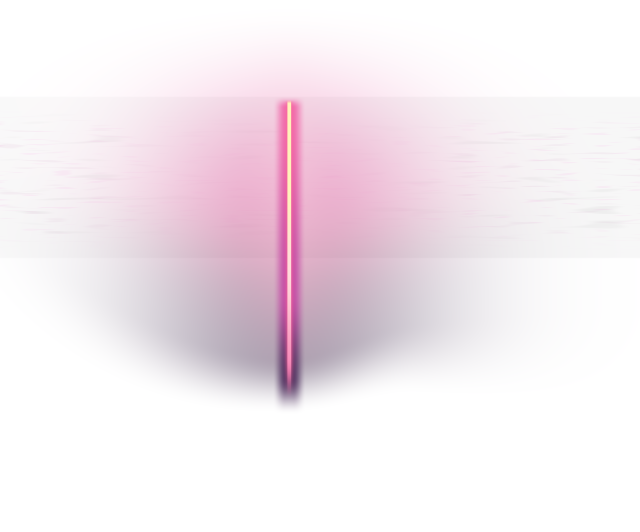
Reproduce this background procedurally as a Shadertoy shader.

```glsl
// A thin neon beam in a pink and mauve haze, over a pale band with faint streaks.

vec2 randomGradient(vec2 cell) {
    float angle = 6.2832 * fract(sin(dot(cell, vec2(127.1, 311.7))) * 43758.5);
    return vec2(cos(angle), sin(angle));
}

float gradientNoise(vec2 p) {
    vec2 cell = floor(p), f = fract(p);
    vec2 blend = f * f * f * (f * (f * 6.0 - 15.0) + 10.0);
    vec2 e = vec2(0.0, 1.0);
    float a = dot(randomGradient(cell), f);
    float b = dot(randomGradient(cell + e.yx), f - e.yx);
    float c = dot(randomGradient(cell + e.xy), f - e.xy);
    float d = dot(randomGradient(cell + e.yy), f - e.yy);
    return mix(mix(a, b, blend.x), mix(c, d, blend.x), blend.y);
}

// Soft pulse: rises over lo.x..lo.y and falls over hi.x..hi.y
float softSpan(float v, vec2 lo, vec2 hi) {
    return smoothstep(lo.x, lo.y, v) * (1.0 - smoothstep(hi.x, hi.y, v));
}

void mainImage(out vec4 fragColor, in vec2 fragCoord) {
    vec2 uv = fragCoord / iResolution.xy;
    float pixel = 1.0 / iResolution.y;
    float side = uv.x - 0.452;
    float dist = abs(side);
    vec3 color = vec3(1.0);

    // Pale horizontal band
    float band = softSpan(uv.y, vec2(0.515 - pixel, 0.515 + pixel),
                          vec2(0.818 - pixel, 0.818 + pixel));
    color -= 0.03 * band * mix(0.65, 1.0, smoothstep(0.0, 0.3, abs(uv.x - 0.1)));

    // Haze: wide bell, domed top, curved lower edge
    float lowerEdge = 0.275 + (side < 0.0 ? 1.1 * side * side : 0.05 * smoothstep(0.0, 0.2, side));
    float softness = 0.05 + 0.1 * dist;
    float haze = exp(-pow(dist / 0.24, 2.0))
               * smoothstep(lowerEdge - softness, lowerEdge + softness, uv.y)
               * (1.0 - smoothstep(0.6, 1.0, uv.y + 0.4 * side * side));
    float pinkness = smoothstep(0.3, 0.62, uv.y - 0.6 * dist + 0.05);
    vec3 hazeColor = mix(vec3(0.67, 0.63, 0.69), vec3(0.87, 0.66, 0.76), pinkness);
    hazeColor = mix(hazeColor, vec3(0.95, 0.68, 0.82), smoothstep(0.45, 0.68, uv.y) * pinkness);
    color = mix(color, color * hazeColor, haze);

    // Warm light close to the beam
    float warmth = exp(-pow(dist / 0.06, 2.0)) * smoothstep(0.3, 0.75, uv.y);
    color = mix(color, vec3(0.98, 0.86, 0.9), 0.4 * warmth * haze);

    // Thin broken streaks, strongest toward both sides
    for (int i = 0; i < 3; i++) {
        float k = float(i);
        float streak = gradientNoise(uv * vec2(9.0 + 5.0 * k, 95.0 + 50.0 * k) + 17.3 * k);
        float amount = smoothstep(0.22, 0.5, streak) * band * softSpan(uv.y, vec2(0.52, 0.6), vec2(0.74, 0.8));
        amount *= 0.25 + 0.75 * smoothstep(0.15, 0.4, dist);
        color -= amount * mix(vec3(0.035), vec3(0.0, 0.04, 0.01), 0.5 * k);
    }

    // Beam halo: pink above, magenta in the middle, dark violet below
    vec3 haloColor = mix(vec3(0.32, 0.2, 0.38), vec3(0.76, 0.3, 0.65), smoothstep(0.29, 0.45, uv.y));
    haloColor = mix(haloColor, vec3(0.94, 0.42, 0.67), smoothstep(0.45, 0.78, uv.y));
    float halo = (1.0 - smoothstep(0.006, 0.026, dist))
               * softSpan(uv.y, vec2(0.22, 0.29), vec2(0.797, 0.82));
    color = mix(color, haloColor, 0.95 * halo);

    // Bright core with a hot pink rim
    float coreSpan = softSpan(uv.y, vec2(0.25, 0.33), vec2(0.805, 0.813));
    float rim = exp(-pow(dist / 0.0055, 2.0)) * coreSpan;
    color = mix(color, vec3(0.99, 0.38, 0.6), 0.75 * rim);
    vec3 coreColor = mix(vec3(0.97, 0.52, 0.72), vec3(1.0, 0.86, 0.86), smoothstep(0.28, 0.5, uv.y));
    coreColor = mix(coreColor, vec3(1.0, 0.95, 0.73), smoothstep(0.48, 0.66, uv.y));
    float core = 1.0 - smoothstep(0.0018, 0.0018 + 1.2 * pixel, dist);
    color = mix(color, coreColor, core * coreSpan);

    fragColor = vec4(clamp(color, 0.0, 1.0), 1.0);
}
```
